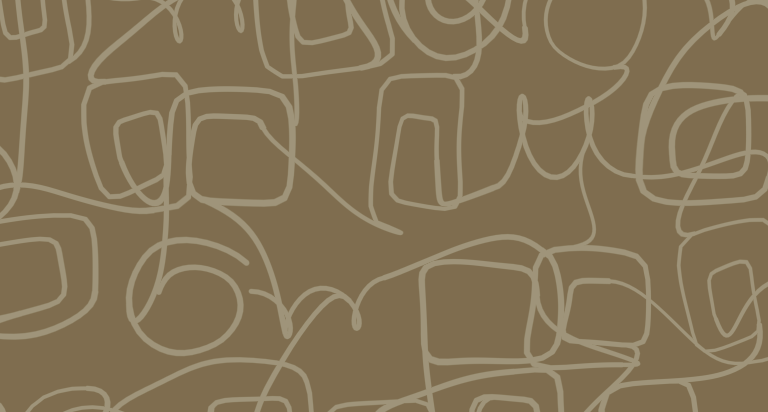
Reproduce this pattern procedurally as a Shadertoy shader.

```glsl
#define GROUND vec3(0.497, 0.428, 0.308)
#define INK vec3(0.622, 0.582, 0.478)
#define CELL 0.345
#define RADIUS 0.172
#define JITTER 0.36
#define THIN 0.0042
#define THICK 0.0074
#define LOOPY 0.27
#define REACH 0.15
#define WARP 0.035
#define STEPS 56
#define TAU 6.2831853

vec2 hash2(vec2 c) {
    vec3 h = fract(c.xyx * vec3(0.1031, 0.1030, 0.0973));
    h += dot(h, h.yzx + 33.33);
    return fract((h.xx + h.yz) * h.zy);
}

float cornerSlope(vec2 corner, vec2 offset) {
    float angle = TAU * hash2(corner).x;
    return dot(vec2(cos(angle), sin(angle)), offset);
}

float gradientNoise(vec2 p) {
    vec2 i = floor(p), f = fract(p);
    vec2 u = f * f * f * (f * (f * 6.0 - 15.0) + 10.0);
    vec2 e = vec2(1.0, 0.0);
    return mix(mix(cornerSlope(i, f), cornerSlope(i + e, f - e), u.x),
               mix(cornerSlope(i + e.yx, f - e.yx), cornerSlope(i + 1.0, f - 1.0), u.x), u.y);
}

float segmentDistance(vec2 p, vec2 a, vec2 b) {
    vec2 pa = p - a, ba = b - a;
    return length(pa - ba * clamp(dot(pa, ba) / max(dot(ba, ba), 1e-8), 0.0, 1.0));
}

vec2 cellCentre(vec2 cell) {
    float stagger = 0.5 * mod(cell.y, 2.0);
    return (cell + 0.5 + vec2(stagger, 0.0) + JITTER * (hash2(cell) - 0.5)) * CELL;
}

// Point at t in 0..1 on the doodle of a cell: cursive loops or a boxy spiral
vec2 doodle(vec2 cell, float t) {
    vec2 kind = hash2(cell + 17.0), form = hash2(cell + 43.0), shape = hash2(cell + 71.0);
    float spin = kind.y < 0.5 ? -1.0 : 1.0;
    vec2 q;
    if (kind.x < LOOPY) {
        float a = TAU * t * (2.0 + floor(2.0 * form.x) * 0.5);
        q = vec2(2.0 * t - 1.0 + mix(0.05, 0.3, shape.x) * sin(a),
                 spin * mix(0.3, 0.6, form.y) * cos(a));
    } else {
        float a = TAU * (form.y + spin * mix(1.05, 2.0, form.x) * t);
        vec2 dir = vec2(cos(a), sin(a)), sq = dir * dir;
        vec2 box = dir / pow(dot(sq * sq, sq), 1.0 / 6.0);
        float shrink = mix(1.0, mix(0.7, 0.22, form.x), smoothstep(0.1, 1.0, t));
        q = mix(dir, box, smoothstep(0.1, 0.5, shape.y)) * shrink;
        q *= mix(vec2(0.65, 1.1), vec2(1.15, 0.75), shape.x);
    }
    float tilt = 0.5 * (shape.y - 0.5);
    return cellCentre(cell) + RADIUS * mat2(cos(tilt), sin(tilt), -sin(tilt), cos(tilt)) * q;
}

float doodleDistance(vec2 p, vec2 cell) {
    if (length(p - cellCentre(cell)) > 1.7 * RADIUS) return 1.0;
    float d = 1.0;
    vec2 last = doodle(cell, 0.0);
    for (int i = 1; i <= STEPS; i++) {
        vec2 next = doodle(cell, float(i) / float(STEPS));
        d = min(d, segmentDistance(p, last, next));
        last = next;
    }
    return d;
}

// Cubic strand that leaves one doodle and enters another along their tangents
float linkDistance(vec2 p, vec2 from, float t0, vec2 to, float t1) {
    vec2 a = doodle(from, t0), b = doodle(to, t1);
    vec2 ca = a + REACH * normalize(a - doodle(from, t0 - 0.02));
    vec2 cb = b - REACH * normalize(doodle(to, t1 + 0.02) - b);
    vec2 low = min(min(a, b), min(ca, cb)) - 0.02;
    vec2 high = max(max(a, b), max(ca, cb)) + 0.02;
    if (any(lessThan(p, low)) || any(greaterThan(p, high))) return 1.0;
    float d = 1.0;
    vec2 last = a;
    for (int i = 1; i <= 24; i++) {
        float t = float(i) / 24.0, s = 1.0 - t;
        vec2 next = s * s * s * a + 3.0 * s * t * (s * ca + t * cb) + t * t * t * b;
        d = min(d, segmentDistance(p, last, next));
        last = next;
    }
    return d;
}

void mainImage(out vec4 fragColor, in vec2 fragCoord) {
    vec2 p = fragCoord / iResolution.y + 3.0;
    // Hand-drawn wobble
    p += WARP * vec2(gradientNoise(p * 3.2), gradientNoise(p * 3.2 + 40.0));

    // Nearest stroke edge among the surrounding cells
    vec2 home = floor(p / CELL);
    float edge = 1.0;
    for (int j = -2; j <= 1; j++) {
        for (int i = -3; i <= 1; i++) {
            vec2 cell = home + vec2(i, j);
            vec2 pick = hash2(cell + 91.0), weight = hash2(cell + 113.0);
            edge = min(edge, doodleDistance(p, cell) - mix(THIN, THICK, sqrt(weight.x)));
            float link = 1.0;
            if (pick.x > 0.2) link = linkDistance(p, cell, 1.0, cell + vec2(1, 0), 0.0);
            if (pick.y > 0.4) link = min(link, linkDistance(p, cell, 0.3, cell + vec2(0, 1), 0.6));
            edge = min(edge, link - mix(THIN, THICK, sqrt(weight.y)));
        }
    }

    float soft = 0.8 / iResolution.y;
    fragColor = vec4(mix(GROUND, INK, smoothstep(soft, -soft, edge)), 1.0);
}
```
